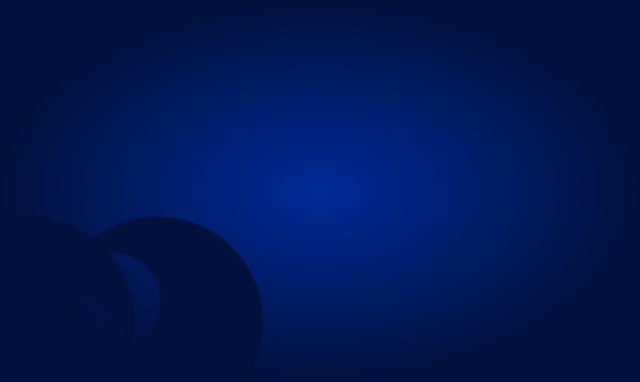
Give the GLSL for this background, as a WebGL 2 fragment shader.

```glsl
#version 300 es
precision highp float;

#define GLOW_COLOR vec3(0.0, 0.163, 0.592)
#define NIGHT_COLOR vec3(0.0, 0.067, 0.243)
#define DISC_CENTER vec2(0.413, 0.157)
#define DISC_STEP vec2(-0.337, 0.0)
#define DISC_RADIUS 0.276
#define HOLE_CENTER vec2(0.293, 0.213)
#define HOLE_STEP vec2(-0.097, -0.111)
#define HOLE_RADIUS 0.126
#define DISC_COUNT 2

uniform vec2 u_resolution;
out vec4 fragColor;

// Antialiased coverage of a filled circle
float circleMask(vec2 p, vec2 center, float radius) {
    float pixel = 1.0 / u_resolution.y;
    return smoothstep(pixel, -pixel, length(p - center) - radius);
}

void main() {
    vec2 uv = gl_FragCoord.xy / u_resolution;
    vec2 p = gl_FragCoord.xy / u_resolution.y;

    // Elliptical glow that reaches the night colour at each side
    float falloff = min(length(uv * 2.0 - 1.0), 1.0);
    vec3 color = mix(GLOW_COLOR, NIGHT_COLOR, falloff);

    // Overlapping dark discs, each with an off-centre hole
    for (int i = 0; i < DISC_COUNT; i++) {
        float k = float(i);
        float disc = circleMask(p, DISC_CENTER + k * DISC_STEP, DISC_RADIUS);
        float hole = circleMask(p, HOLE_CENTER + k * HOLE_STEP, HOLE_RADIUS);
        color = mix(color, NIGHT_COLOR, disc * (1.0 - hole));
    }

    fragColor = vec4(color, 1.0);
}
```
